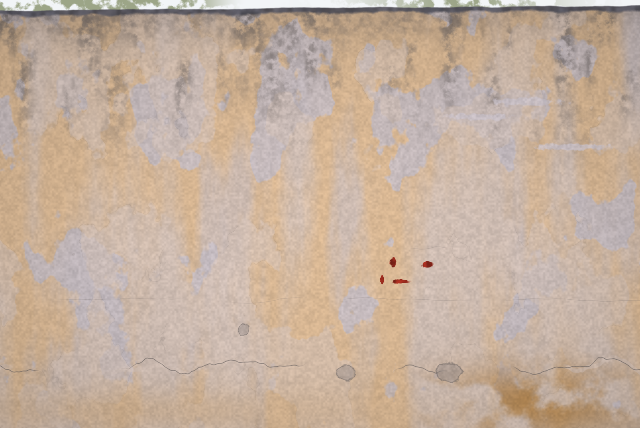
This texture is drawn by a Shadertoy shader. Its source:

```glsl
const vec3 OCHRE = vec3(0.845, 0.715, 0.575);
const vec3 PALE = vec3(0.815, 0.745, 0.705);
const vec3 LILAC = vec3(0.765, 0.735, 0.765);
const vec3 GRIME = vec3(0.43, 0.40, 0.39);
const vec3 RUST = vec3(0.70, 0.51, 0.28);
const vec3 RED = vec3(0.57, 0.16, 0.11);
const vec3 CAP = vec3(0.31, 0.31, 0.35);
const vec3 SKY = vec3(0.95, 0.96, 0.97);
const vec3 LEAF = vec3(0.55, 0.59, 0.45);

float hash(vec2 p) {
    vec3 q = fract(p.xyx * 0.1031);
    q += dot(q, q.yzx + 33.33);
    return fract((q.x + q.y) * q.z);
}

float noise(vec2 p) {
    vec2 i = floor(p), f = fract(p);
    f = f * f * (3.0 - 2.0 * f);
    return mix(mix(hash(i), hash(i + vec2(1, 0)), f.x),
               mix(hash(i + vec2(0, 1)), hash(i + 1.0), f.x), f.y);
}

float fbm(vec2 p) {
    float sum = 0.0, amp = 0.516;
    for (int i = 0; i < 5; i++) {
        sum += amp * noise(p);
        p = mat2(0.8, 0.6, -0.6, 0.8) * p * 2.03 + 17.3;
        amp *= 0.5;
    }
    return sum;
}

// Rough ellipse distance: negative inside, in units of its radius
float blob(vec2 p, vec2 center, vec2 radius, float rough) {
    vec2 d = (p - center) / radius;
    return length(d) - 1.0 + rough * (fbm(p * 75.0) - 0.5);
}

float fill(float d, float soft) {
    return 1.0 - smoothstep(-soft, soft, d);
}

float bump(vec2 p, vec2 center, vec2 size) {
    vec2 d = (p - center) / size;
    return exp(-dot(d, d));
}

// Faded paint, flaked areas and runs of dirt
vec3 paint(vec2 p) {
    float streak = fbm(vec2(p.x * 13.0, p.y * 1.3));
    float broad = fbm(p * vec2(4.0, 3.0) + 5.0);
    float high = smoothstep(0.15, 0.85, p.y);
    float warm = 0.5 * streak + 0.5 * broad + 0.12 * high - 0.02;
    warm -= 0.12 * bump(p, vec2(1.1, 0.42), vec2(0.25, 0.3));
    vec3 col = mix(PALE, OCHRE, smoothstep(0.38, 0.64, warm));
    float wash = smoothstep(0.5, 0.75, fbm(vec2(p.x * 10.0 + 40.0, p.y * 2.0)));
    col = mix(col, LILAC, 0.6 * wash);

    // Flakes gather around a few worn places
    vec3 worn[5] = vec3[5](vec3(0.38, 0.79, 0.12), vec3(0.63, 0.64, 0.07),
        vec3(1.02, 0.78, 0.09), vec3(1.37, 0.73, 0.06), vec3(0.19, 0.82, 0.07));
    float wear = 0.0;
    for (int i = 0; i < 5; i++)
        wear = max(wear, bump(p, worn[i].xy, worn[i].z * vec2(0.9, 1.2)));
    float flake = fbm(p * vec2(11.0, 8.0) + 9.0) + 0.19 * wear + 0.04 * high;
    col = mix(col, LILAC, 0.85 * smoothstep(0.65, 0.69, flake));
    float chip = fbm(p * vec2(9.0, 7.0) + 31.0);
    col = mix(col, PALE * 1.02, 0.6 * smoothstep(0.57, 0.6, chip));
    float rim = fill(abs(chip - 0.575), 0.01) * smoothstep(0.5, 0.7, noise(p * 14.0));
    col = mix(col, GRIME, 0.25 * rim);

    // Dirt washed down from the top, rust near the foot
    float drip = smoothstep(0.44, 0.72, fbm(vec2(p.x * 19.0, p.y * 5.0) + 70.0));
    float speck = smoothstep(0.3, 0.7, fbm(p * 70.0));
    col = mix(col, GRIME, 0.65 * drip * speck * smoothstep(0.56, 0.9, p.y));
    float soot = smoothstep(0.87, 0.98, p.y + 0.07 * (streak - 0.5));
    col = mix(col, GRIME, soot * (0.2 + 0.4 * speck) * mix(1.0, 0.6, p.x));
    float rust = bump(p, vec2(1.25, 0.06), vec2(0.24, 0.08));
    col = mix(col, RUST, 0.9 * rust * smoothstep(0.35, 0.65, fbm(p * 15.0)));
    float foot = bump(p, vec2(0.35, 0.04), vec2(0.6, 0.05));
    return mix(col, OCHRE * 0.97, 0.6 * foot);
}

// Thin broken crack wandering around a given height
float crack(vec2 p, float height, float sway, float width, float gaps) {
    float path = height + sway * (fbm(vec2(p.x * 7.0, height * 50.0)) - 0.5);
    float present = smoothstep(gaps, gaps + 0.12, noise(vec2(p.x * 8.0, height * 90.0)));
    return fill(abs(p.y - path) - width, 0.0015) * present;
}

vec3 damage(vec3 col, vec2 p) {
    col = mix(col, PALE * 1.04, 0.6 * crack(p, 0.125, 0.13, 0.005, 0.5));
    col = mix(col, GRIME, 0.75 * crack(p, 0.132, 0.13, 0.0008, 0.5));
    col = mix(col, GRIME, 0.3 * crack(p, 0.297, 0.025, 0.0003, 0.3));
    col = mix(col, GRIME, 0.3 * crack(p, 0.42, 0.05, 0.0003, 0.65));
    for (int i = 0; i < 3; i++) {
        float k = float(i);
        vec2 scrape = vec2(1.12 + 0.11 * k, 0.727 + 0.07 * mod(k, 2.0) - 0.035 * k);
        float scratch = fill(blob(p, scrape, vec2(0.075, 0.008), 1.6), 0.25);
        col = mix(col, LILAC * 1.06, 0.8 * scratch);
        vec2 hole = vec2(0.57 + 0.24 * k, 0.23 - 0.1 * min(k, 1.0));
        float d = blob(p, hole, vec2(0.012 + 0.009 * k, 0.014 + 0.004 * k), 0.7);
        col = mix(col, GRIME * 1.45, 0.55 * fill(d, 0.12));
        col = mix(col, GRIME, 0.6 * fill(abs(d) - 0.06, 0.1));
    }
    vec4 chips[4] = vec4[4](vec4(0.918, 0.389, 0.008, 0.012), vec4(0.994, 0.381, 0.013, 0.008),
        vec4(0.941, 0.342, 0.019, 0.005), vec4(0.893, 0.346, 0.004, 0.011));
    for (int i = 0; i < 4; i++) {
        float d = blob(p, chips[i].xy, chips[i].zw, 1.5);
        col = mix(col, RED * (0.75 + 0.5 * noise(p * 140.0)), fill(d, 0.15));
    }
    return col;
}

void mainImage(out vec4 fragColor, in vec2 fragCoord) {
    vec2 p = fragCoord / iResolution.y;
    float width = iResolution.x / iResolution.y;
    vec3 col = damage(paint(p), p);

    // Plaster grain and lens falloff
    col *= 1.0 + 0.09 * (noise(p * 210.0) - 0.5) + 0.1 * (fbm(p * 85.0) - 0.5);
    vec2 c = (p - vec2(0.5 * width, 0.47)) / vec2(width, 1.0);
    col *= 1.01 - 0.3 * dot(c, c);

    // Dark coping, then sky with leaves behind it
    float top = 0.975 + 0.008 * p.x + 0.006 * (fbm(vec2(p.x * 18.0, 3.0)) - 0.5);
    float thick = 0.012 + 0.014 * (fbm(p * 28.0) - 0.5);
    col = mix(col, CAP * (0.8 + 0.4 * noise(p * 90.0)), 0.9 * smoothstep(-0.004, 0.004, p.y - top + thick));
    float grove = max(fill(p.x - 0.5, 0.08), bump(p, vec2(1.08, 1.0), vec2(0.2, 0.2)));
    float leaves = grove * smoothstep(0.38, 0.58, fbm(p * 45.0));
    col = mix(col, mix(SKY, LEAF, 0.85 * leaves), smoothstep(-0.002, 0.002, p.y - top));
    fragColor = vec4(clamp(col, 0.0, 1.0), 1.0);
}
```
